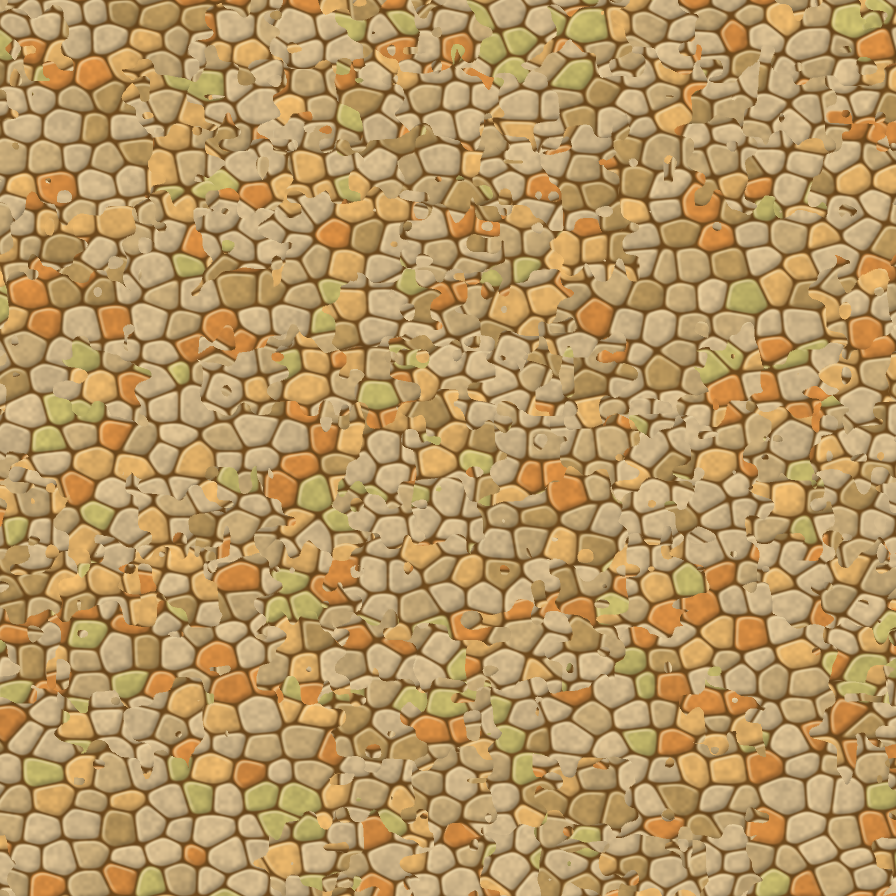
Write a Shadertoy shader that draws this texture.

```glsl
// Cobbled wall of rounded beige, tan, orange and mossy stones with brown joints.
// A weighted Voronoi diagram shapes the stones, smooth edge distances round and
// bevel them, and ragged shifted patches cut some stones short.

float hash(vec2 p) {
    return fract(sin(dot(p, vec2(127.1, 311.7))) * 43758.5453);
}

float noise(vec2 p) {
    vec2 i = floor(p), f = fract(p);
    f = f * f * (3.0 - 2.0 * f);
    return mix(mix(hash(i), hash(i + vec2(1, 0)), f.x),
               mix(hash(i + vec2(0, 1)), hash(i + vec2(1, 1)), f.x), f.y);
}

// Stone centre in xy, its size weight in z
vec3 stoneSite(vec2 cell) {
    vec2 jitter = vec2(hash(cell + 3.7), hash(cell + 19.3)) - 0.5;
    float stagger = 0.4 * mod(cell.y, 2.0) - 0.2;
    float weight = 0.26 * hash(cell + 41.9);
    return vec3(cell + 0.5 + 0.58 * jitter + vec2(stagger, 0.0), weight);
}

vec3 stoneColor(vec2 cell) {
    float kind = hash(cell + 71.3);
    vec3 color = vec3(0.80, 0.70, 0.53);                     // pale beige
    if (kind > 0.38) color = vec3(0.75, 0.64, 0.45);         // tan
    if (kind > 0.56) color = vec3(0.69, 0.56, 0.34);         // dark tan
    if (kind > 0.63) color = vec3(0.87, 0.68, 0.40);         // peach
    if (kind > 0.76) color = vec3(0.74, 0.69, 0.40);         // moss
    if (kind > 0.86) color = vec3(0.81, 0.53, 0.25);         // orange
    return color * (0.97 + 0.08 * hash(cell + 88.1));
}

vec3 wall(vec2 uv) {
    // Ragged patches, about half of them moved to another part of the wall
    vec2 wobble = vec2(noise(uv * 55.0), noise(uv * 55.0 + 31.0)) - 0.5;
    vec2 patchCell = floor(uv * 13.0 + 0.9 * wobble);
    vec2 shift = floor(24.0 * vec2(hash(patchCell + 5.1), hash(patchCell + 9.4))) + 0.35;
    vec2 p = uv * vec2(26.0, 32.0) + shift * step(0.52, hash(patchCell + 2.6));
    vec2 base = floor(p);

    // Stone that owns this point
    float nearest = 1e3;
    vec2 owner = base;
    vec3 site = vec3(0.0);
    for (int y = -1; y <= 1; y++)
    for (int x = -1; x <= 1; x++) {
        vec2 cell = base + vec2(x, y);
        vec3 s = stoneSite(cell);
        vec2 d = s.xy - p;
        float power = dot(d, d) - s.z;
        if (power < nearest) {
            nearest = power;
            owner = cell;
            site = s;
        }
    }

    // Smooth distance to the edges and the outward direction there
    float total = 1e-6;
    vec2 outward = vec2(0.0);
    for (int y = -2; y <= 2; y++)
    for (int x = -2; x <= 2; x++) {
        vec2 cell = base + vec2(x, y);
        if (cell != owner) {
            vec3 s = stoneSite(cell);
            vec2 d = s.xy - p;
            vec2 apart = s.xy - site.xy;
            float gap = max(length(apart), 0.05);
            float edge = (dot(d, d) - s.z - nearest) / (2.0 * gap);
            float pull = exp(-16.0 * clamp(edge, -0.2, 3.0));
            total += pull;
            outward += pull * apart / gap;
        }
    }
    float depth = -log(total) / 16.0;
    float light = dot(outward / total, vec2(-0.6, 0.8));

    // Mottled stone face
    vec3 color = stoneColor(owner);
    float grain = 0.6 * noise(uv * 210.0) + 0.4 * noise(uv * 95.0 + 17.0);
    color *= 0.91 + 0.18 * grain;

    // Bright rim towards the light, broad shade away from it
    float rim = smoothstep(0.03, 0.08, depth) * (1.0 - smoothstep(0.09, 0.17, depth));
    float shade = 1.0 - smoothstep(0.02, 0.28, depth);
    color = mix(color, vec3(0.95, 0.87, 0.69), rim * clamp(0.22 + 0.4 * light, 0.0, 0.6));
    color *= 1.0 - 0.3 * shade * max(-light, 0.0);

    // Brown joint
    vec3 joint = vec3(0.42, 0.28, 0.11) * (0.9 + 0.2 * grain);
    return mix(joint, color, smoothstep(-0.015, 0.075, depth));
}

void mainImage(out vec4 fragColor, in vec2 fragCoord) {
    // Two diagonal samples soften the patch cuts
    vec2 offset = vec2(0.25, -0.25);
    vec3 color = wall((fragCoord + offset) / iResolution.y)
               + wall((fragCoord - offset) / iResolution.y);
    fragColor = vec4(0.5 * color, 1.0);
}
```
